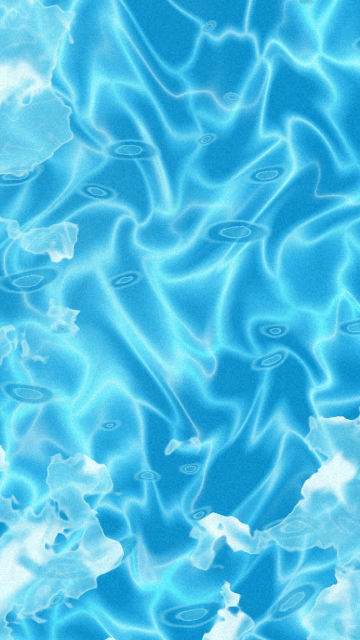
A WebGL 2 fragment shader for this texture:

```glsl
#version 300 es
precision highp float;

uniform vec2 u_resolution;
out vec4 fragColor;

const vec3 DEEP = vec3(0.05, 0.57, 0.80);
const vec3 MID = vec3(0.15, 0.68, 0.89);
const vec3 LIGHT = vec3(0.26, 0.78, 0.94);
const vec3 CYAN = vec3(0.31, 0.91, 0.98);
const vec3 PALE = vec3(0.52, 0.87, 0.95);
const vec3 WHITE = vec3(0.92, 0.99, 0.99);
const vec2 CELL_DENSITY = vec2(10.0, 8.2);
const vec2 RIPPLE_CELL = vec2(0.13, 0.075);
const float RIPPLE_CHANCE = 0.58;
const float FOAM_LEVEL = 0.66;
const float GRAIN_DENSITY = 512.0;
const float GRAIN_STRENGTH = 0.045;

vec2 hash2(vec2 p) {
    vec3 q = fract(p.xyx * vec3(0.1031, 0.1030, 0.0973));
    q += dot(q, q.yzx + 33.33);
    return fract((q.xx + q.yz) * q.zy);
}

// Layered sines, roughly -1 to 1
float waves(vec2 p) {
    float sum = 0.0, amplitude = 0.5;
    for (int i = 0; i < 5; i++) {
        p = mat2(0.8, 0.6, -0.6, 0.8) * p + 1.7;
        sum += amplitude * sin(p.x + 1.4 * sin(p.y * 0.9 + float(i)));
        p *= 1.65;
        amplitude *= 0.56;
    }
    return sum;
}

// Bend straight shapes into flowing ones
vec2 flow(vec2 p) {
    float amplitude = 0.38, frequency = 1.6;
    for (int i = 0; i < 4; i++) {
        p += amplitude * sin(frequency * p.yx + vec2(0.6, 2.9) * float(i + 1));
        amplitude *= 0.56;
        frequency *= 1.75;
    }
    return p;
}

// Cellular noise: nearest distance and gap to the second nearest
vec2 cellular(vec2 p) {
    vec2 base = floor(p);
    float nearest = 8.0, second = 8.0;
    for (int y = -1; y <= 1; y++) {
        for (int x = -1; x <= 1; x++) {
            vec2 id = base + vec2(x, y);
            float d = length(id + 0.1 + 0.8 * hash2(id) - p);
            second = min(second, max(nearest, d));
            nearest = min(nearest, d);
        }
    }
    return vec2(nearest, second - nearest);
}

// Scattered flat ovals: x is the dark pool, y its bright outlines
vec2 ripples(vec2 p, float pixel) {
    vec2 base = floor(p / RIPPLE_CELL), result = vec2(0.0);
    float wobble = waves(p * 110.0);
    for (int y = -1; y <= 1; y++) {
        for (int x = -1; x <= 1; x++) {
            vec2 id = base + vec2(x, y);
            vec2 place = hash2(id + 17.0), kind = hash2(id + 71.0);
            if (kind.x > RIPPLE_CHANCE) continue;
            vec2 q = p - (id + 0.15 + 0.7 * place) * RIPPLE_CELL;
            float tilt = mix(-0.2, 0.5, place.y);
            q = mat2(cos(tilt), -sin(tilt), sin(tilt), cos(tilt)) * q;
            vec2 radius = mix(vec2(0.011, 0.006), vec2(0.052, 0.018), kind.y * kind.y);
            q.y += 0.25 * radius.y * sin(q.x / radius.x * 2.0 + place.x * 6.0);
            float d = (length(q / radius) - 1.0) * radius.y + 0.0008 * wobble;
            float width = 0.0012 + 0.5 * pixel;
            float fade = 0.45 + 0.55 * smoothstep(-0.8, 0.6, q.y / radius.y * (place.x - 0.4));
            float rim = fade * (1.0 - smoothstep(0.0, 1.7 * width, abs(d)));
            float inner = d + 0.55 * radius.y + 0.0012 * wobble;
            float core = 1.0 - smoothstep(0.0, width, abs(inner));
            core = max(core, 0.4 * (1.0 - smoothstep(-width, width, inner)));
            float pool = 1.0 - smoothstep(-0.003, 0.002, d);
            result = max(result, vec2(pool, max(0.75 * rim, 0.8 * core)));
        }
    }
    return result;
}

// Broken foam along the left side and in the lower corners
float foamField(vec2 p, float aspect) {
    float side = 2.0 * p.x / aspect - 1.0;
    float left = smoothstep(0.15, 1.1, -side) * (0.52 + 0.32 * smoothstep(0.55, 0.85, p.y));
    float right = smoothstep(0.40, 1.1, side) * smoothstep(0.46, 0.30, p.y) * 0.62;
    float low = 0.34 * smoothstep(0.42, 0.18, p.y);
    float ragged = 0.16 * cellular(p * 44.0 + waves(p * 30.0)).x;
    return max(left, right) + low + 0.52 * waves(p * vec2(24.0, 28.0) + 4.0) + ragged;
}

void main() {
    vec2 p = gl_FragCoord.xy / u_resolution.y;
    float aspect = u_resolution.x / u_resolution.y;
    float pixel = 1.0 / u_resolution.y;

    // Bright seams and winding folds between dark troughs
    vec2 bent = flow(p * CELL_DENSITY);
    float gap = cellular(bent).y;
    float seam = sqrt(gap * gap + 0.001);
    float swell = waves(p * 9.0 + 2.0);
    float fold = abs(waves(bent * 1.2 + 5.0));
    float tone = -0.03 + 0.62 * exp(-3.6 * seam) + 0.20 * swell + 0.22 * exp(-4.0 * fold);
    vec3 color = mix(DEEP, MID, smoothstep(0.12, 0.34, tone));
    color = mix(color, LIGHT, smoothstep(0.30, 0.52, tone));
    color = mix(color, CYAN, smoothstep(0.48, 0.70, tone));

    // Thin glints and pale haze
    float strength = smoothstep(-0.5, 0.6, waves(p * 15.0 + 9.0));
    float glint = 0.95 * exp(-18.0 * seam) * strength + 0.62 * exp(-13.0 * fold) * (1.0 - 0.7 * strength);
    color = mix(color, WHITE, min(0.85 * glint, 0.9));
    float haze = exp(-8.5 * length((p - vec2(0.24 * aspect, 0.60)) * vec2(1.0, 0.8)));
    haze = max(haze, 0.7 * exp(-9.0 * p.x) * smoothstep(0.45, 0.8, p.y));
    color = mix(color, PALE, haze * (0.35 + 0.6 * smoothstep(0.2, 0.7, tone)));

    // Oval ripples
    vec2 oval = ripples(p, pixel);
    color = mix(color, DEEP, 0.55 * oval.x);
    color = mix(color, PALE, 0.8 * oval.y);

    // Translucent foam with a bright border, glowing folds and thin veins
    float foam = foamField(p, aspect) - FOAM_LEVEL;
    float cover = smoothstep(-0.02, 0.03 + 4.0 * pixel, foam);
    float sheen = waves(flow(p * 20.0) * 1.3 + 3.0);
    float shine = smoothstep(0.0, 0.75, sheen);
    float vein = exp(-22.0 * abs(sheen + 0.25));
    vec3 foamColor = mix(PALE, WHITE, max(shine, 0.6 * vein));
    color = mix(color, foamColor, cover * (0.58 + 0.34 * shine));
    color = mix(color, WHITE, 0.32 * exp(-pow((foam - 0.04) / 0.04, 2.0)));

    // Fine grain
    color += GRAIN_STRENGTH * (hash2(floor(p * GRAIN_DENSITY)).x - 0.5);
    fragColor = vec4(clamp(color, 0.0, 1.0), 1.0);
}
```
